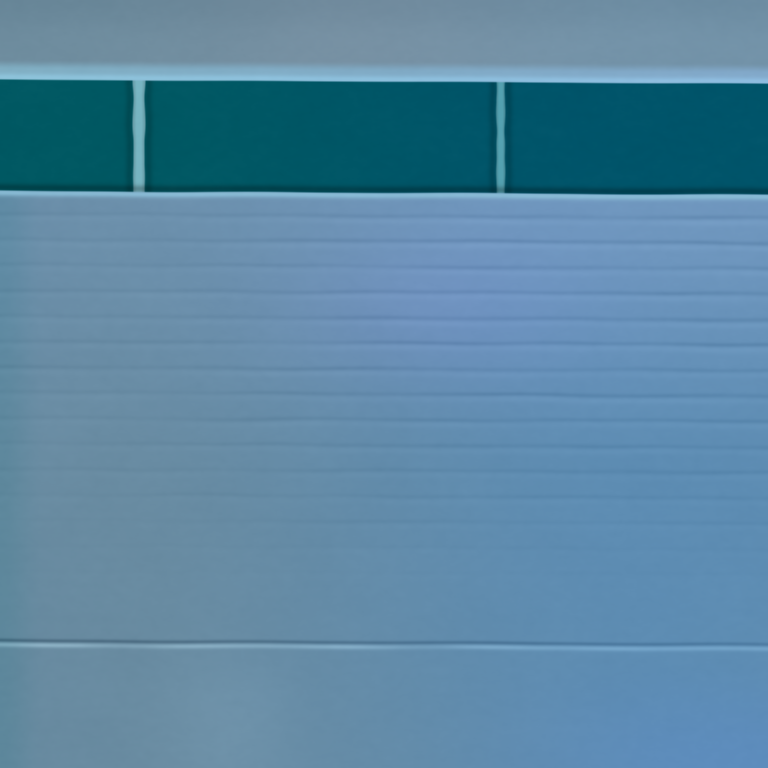
Write a Shadertoy shader that draws this texture.

```glsl
vec2 gradientAt(vec2 cell) {
    vec2 h = fract(sin(vec2(dot(cell, vec2(127.1, 311.7)), dot(cell, vec2(269.5, 183.3)))) * 43758.5);
    return h * 2.0 - 1.0;
}

float gradientNoise(vec2 p) {
    vec2 i = floor(p), f = fract(p);
    vec2 u = f * f * (3.0 - 2.0 * f);
    float low = mix(dot(gradientAt(i), f), dot(gradientAt(i + vec2(1, 0)), f - vec2(1, 0)), u.x);
    float high = mix(dot(gradientAt(i + vec2(0, 1)), f - vec2(0, 1)), dot(gradientAt(i + 1.0), f - 1.0), u.x);
    return mix(low, high, u.y);
}

float fbm(vec2 p) {
    float sum = 0.0, amplitude = 0.5;
    for (int i = 0; i < 4; i++) {
        sum += amplitude * gradientNoise(p);
        p = p * 2.03 + 7.1;
        amplitude *= 0.5;
    }
    return sum;
}

float bump(float d, float width) {
    return exp(-d * d / (width * width));
}

// Large tile face, shading from grey on the left to blue on the right
vec3 wallColor(vec2 p) {
    vec3 left = mix(vec3(0.41, 0.545, 0.63), vec3(0.42, 0.56, 0.665), smoothstep(0.3, 0.75, p.y));
    vec3 right = mix(vec3(0.365, 0.55, 0.70), vec3(0.435, 0.59, 0.745), smoothstep(0.35, 0.75, p.y));
    vec3 col = mix(left, right, smoothstep(0.1, 0.85, p.x + 0.15 * (p.y - 0.4)));
    col += vec3(0.02, 0.0, 0.035) * bump(length((p - vec2(0.57, 0.6)) * vec2(1.0, 2.0)), 0.2);
    col += vec3(0.0, 0.0, 0.04) * smoothstep(0.5, 1.0, p.x) * smoothstep(0.17, 0.0, p.y);
    col += 0.025 * bump(length(p - vec2(0.3, 0.05)), 0.09);
    return col - vec3(0.045, 0.015, 0.02) * smoothstep(0.06, 0.0, p.x);
}

// Shallow horizontal ridges: a dark groove with a lit lip below it
float ridges(vec2 p, float level) {
    float wobble = 0.003 * gradientNoise(vec2(p.x * 9.0, level * 30.0));
    float phase = fract((0.7222 - level + wobble) / 0.0332 + 0.5) - 0.5;
    float strength = mix(0.45, 1.0, smoothstep(0.1, 0.6, p.x)) * smoothstep(0.18, 0.55, p.y);
    strength *= 0.8 + 0.8 * gradientNoise(p * vec2(7.0, 24.0));
    return strength * (0.022 * bump(phase - 0.2, 0.13) - 0.043 * bump(phase, 0.09));
}

// Glazed accent tiles separated by pale vertical joints
vec3 accentColor(vec2 p, float aa) {
    vec3 col = mix(vec3(0.0, 0.345, 0.385), vec3(0.0, 0.33, 0.415), smoothstep(0.1, 0.8, p.x));
    float joint = abs(mod(p.x - 0.181 + 0.2355, 0.471) - 0.2355);
    float halfWidth = mix(0.0078, 0.0055, smoothstep(0.2, 0.6, p.x));
    halfWidth += 0.0018 * gradientNoise(vec2(p.x * 3.0, p.y * 38.0));
    col *= 1.0 - 0.15 * bump(joint - halfWidth - 0.005, 0.005);
    vec3 grout = mix(vec3(0.47, 0.71, 0.76), vec3(0.33, 0.63, 0.69), smoothstep(0.2, 0.6, p.x));
    grout *= 1.0 - 0.13 * smoothstep(0.3, 1.0, joint / halfWidth);
    return mix(grout, col, smoothstep(-aa, aa, joint - halfWidth));
}

void mainImage(out vec4 fragColor, in vec2 fragCoord) {
    vec2 p = fragCoord / iResolution.xy;
    float aa = 1.2 / iResolution.y;
    float level = p.y + 0.0055 * p.x;
    float wave = 0.0022 * gradientNoise(vec2(p.x * 7.0, 2.3));

    vec3 col = wallColor(p) + ridges(p, level);

    // Lower crease with its shadow above and highlight below
    float crease = level - 0.1635 - wave;
    float lip = 0.65 + 0.7 * gradientNoise(vec2(p.x * 8.0, 5.7));
    col += vec3(0.17, 0.18, 0.17) * lip * bump(crease + 0.003, 0.0033);
    col -= vec3(0.11, 0.12, 0.12) * bump(crease - 0.0028, 0.0025) * mix(1.0, 0.55, p.x);

    // Bright joint under the accent row
    float base = level - 0.752 - wave;
    vec3 jointLight = vec3(0.54, 0.74, 0.84);
    col = mix(col, jointLight, 0.9 * bump(base + 0.003, 0.0045));

    // Accent row
    vec3 accent = accentColor(p, aa);
    accent *= 1.0 - 0.25 * bump(base - 0.004, 0.005);
    col = mix(col, accent, smoothstep(-aa, aa, base));

    // Rounded ledge above the row
    float ledge = level - 0.8965 - 0.5 * wave;
    vec3 ledgeColor = mix(vec3(0.50, 0.68, 0.76), vec3(0.51, 0.66, 0.79), p.x);
    ledgeColor += vec3(0.05, 0.08, 0.09) * bump(ledge - 0.003, 0.005);
    col = mix(col, ledgeColor, smoothstep(-aa, aa, ledge));

    // Grey surface at the top
    vec3 top = mix(vec3(0.43, 0.55, 0.62), vec3(0.45, 0.575, 0.66), smoothstep(0.0, 0.9, p.x));
    top += vec3(0.025, 0.005, 0.0) * bump(p.x - 0.45, 0.25);
    top -= 0.025 * smoothstep(0.94, 1.0, p.y);
    col = mix(col, top, smoothstep(0.013, 0.027, ledge));

    // Soft mottling and fine grain
    col += 0.016 * fbm(p * vec2(9.0, 14.0)) + 0.016 * fbm(p * vec2(60.0, 90.0));
    fragColor = vec4(clamp(col, 0.0, 1.0), 1.0);
}
```
